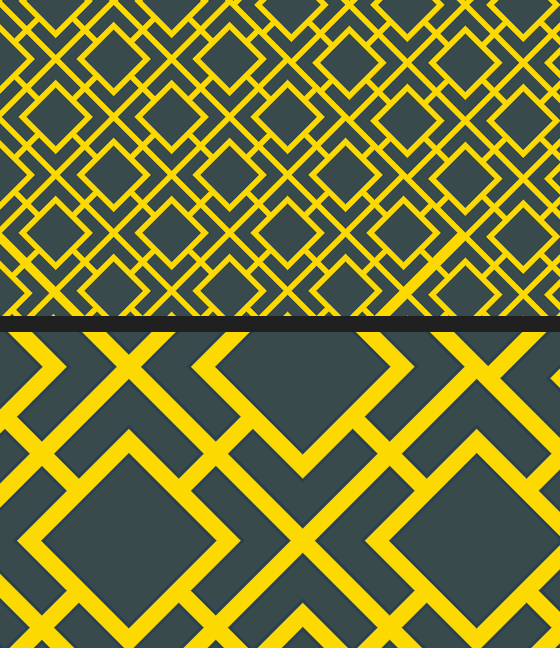
Top: the whole. Bottom: its middle third, enlarged.
A Shadertoy shader for this pattern:

```glsl
// Yellow diagonal lattice on slate: every cell holds a diamond outline joined
// to the lattice by four short stubs. Built from distances in a grid turned by
// 45 degrees, with one sheared seam and two joints widened into thicker bars.

const float CELL = 0.3669;  // period along each diagonal sum, in canvas heights

// Diagonal coordinates with lattice lines on the integers.
vec2 latticeCoord(vec2 p) {
    return vec2(p.x + p.y, p.x - p.y) / CELL + vec2(0.011, 0.028);
}

// Slips the cells beyond a seam; clamping fills an opened joint with line.
vec2 slipSeams(vec2 q) {
    if (q.y > 2.0) q.x -= 0.066;
    else if (q.x > 6.0) q.x = max(6.0, q.x - 0.066);
    if (q.y < -2.0) q.y = min(-2.0, q.y + 0.04);
    return q;
}

// Signed distance to the line work, negative inside a line.
float lineDistance(vec2 q) {
    vec2 c = abs(fract(q) - 0.5);
    float far = max(c.x, c.y);
    float near = min(c.x, c.y);
    float lattice = 0.5 - far;
    float diamond = abs(far - 0.287);
    float stub = length(vec2(near, max(0.287 - far, 0.0)));
    return min(lattice, min(diamond, stub)) - 0.0347;
}

void mainImage(out vec4 fragColor, in vec2 fragCoord) {
    // Height units, measured down from the top left corner
    vec2 p = vec2(fragCoord.x, iResolution.y - fragCoord.y) / iResolution.y;
    float d = lineDistance(slipSeams(latticeCoord(p)));
    float pixel = sqrt(2.0) / (CELL * iResolution.y);

    // Slate ground with a faint cool rim beside the lines
    vec3 slate = vec3(0.22, 0.29, 0.30);
    vec3 rim = vec3(0.16, 0.25, 0.32);
    vec3 yellow = vec3(0.99, 0.85, 0.0);
    vec3 color = mix(rim, slate, smoothstep(0.010, 0.014, d));

    color = mix(color, yellow, clamp(0.5 - d / pixel, 0.0, 1.0));
    fragColor = vec4(color, 1.0);
}
```
